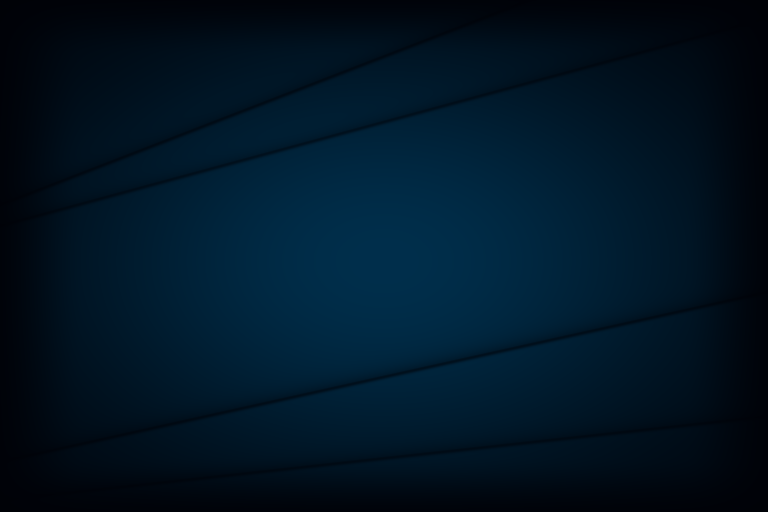
Reproduce this background procedurally as a WebGL 1 fragment shader.

```glsl
precision highp float;
// Dark navy backdrop: an elliptical blue glow that fades to near black at the
// borders, crossed by four slanted panel seams. Each seam is a signed line
// distance with a crisp lower side and a soft shadow spreading upward.

uniform vec2 u_resolution;

const vec3 NIGHT = vec3(0.0, 0.006, 0.028);
const vec3 GLOW = vec3(0.0, 0.182, 0.295);
const vec2 GLOW_CENTER = vec2(0.5, 0.49);
const float GLOW_RADIUS = 0.44;

// Elliptical falloff, measured in fractions of the canvas
float glowAmount(vec2 uv, vec2 center, float radius) {
  vec2 d = (uv - center) / radius;
  return exp(-dot(d, d));
}

// Darkening towards the four borders
float borderFade(vec2 uv, float width) {
  vec2 inset = min(uv, 1.0 - uv);
  vec2 fade = smoothstep(vec2(-0.25 * width), vec2(width), inset);
  return fade.x * fade.y;
}

// Signed distance above a line given by its heights at the left and right edge
float heightAboveLine(vec2 uv, float aspect, float leftY, float rightY) {
  float slope = (rightY - leftY) / aspect;
  return (uv.y - mix(leftY, rightY, uv.x)) / sqrt(1.0 + slope * slope);
}

// Light left over near a seam: thin dark core plus a shadow on the upper side
float seamLight(float d, float depth) {
  float core = exp(-pow(d / 0.0045, 2.0));
  float shadow = smoothstep(-0.005, 0.003, d) * exp(-max(d, 0.0) / 0.014);
  return 1.0 - depth * max(core, 0.7 * shadow);
}

void main() {
  vec2 uv = gl_FragCoord.xy / u_resolution;
  float aspect = u_resolution.x / u_resolution.y;

  // Glow and vignette
  float light = glowAmount(uv, GLOW_CENTER, GLOW_RADIUS);
  light *= borderFade(uv, 0.11);

  // Upper pair of seams, converging on the left
  light *= seamLight(heightAboveLine(uv, aspect, 0.600, 1.180), 0.60);
  light *= seamLight(heightAboveLine(uv, aspect, 0.559, 0.965), 0.55);

  // Lower pair of seams
  light *= seamLight(heightAboveLine(uv, aspect, 0.098, 0.430), 0.60);
  light *= seamLight(heightAboveLine(uv, aspect, 0.023, 0.187), 0.55);

  gl_FragColor = vec4(mix(NIGHT, GLOW, light), 1.0);
}
```
